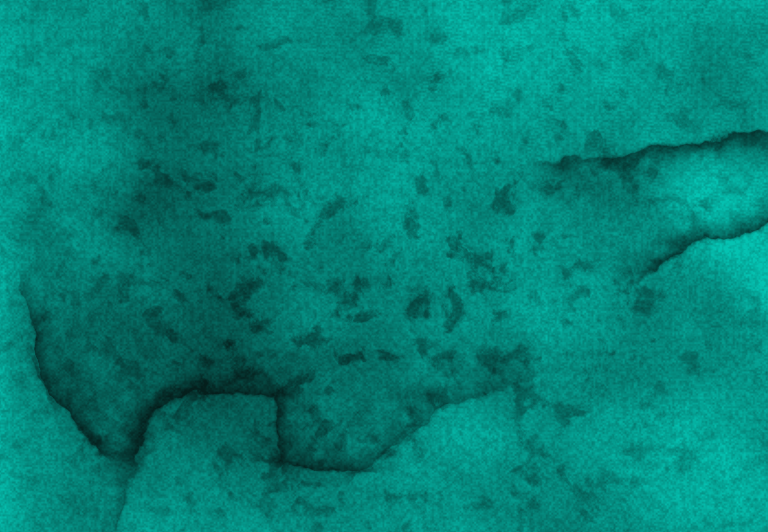
This texture is drawn by a Shadertoy shader. Its source:

```glsl
#define BASE_TONE 0.592
#define CLOUD_AMOUNT 0.40
#define FLECK_AMOUNT 0.13
#define GRAIN_AMOUNT 0.13
#define TIDE_DEPTH 0.60
#define TIDE_FEATHER 0.030
#define TIDE_CRISP 0.0045
#define EDGE_GLOW 0.07

const int TIDE_COUNT = 11;
const int BLOOM_COUNT = 11;

// Tide lines: start and end points, crisp on the left of their direction
const vec4 TIDES[TIDE_COUNT] = vec4[TIDE_COUNT](
    vec4(1.08, 0.70, 1.46, 0.755), vec4(1.47, 0.575, 1.32, 0.565),
    vec4(1.32, 0.565, 1.22, 0.48), vec4(0.98, 0.285, 0.80, 0.245),
    vec4(0.80, 0.245, 0.70, 0.115), vec4(0.70, 0.115, 0.54, 0.14),
    vec4(0.54, 0.14, 0.52, 0.265), vec4(0.52, 0.265, 0.29, 0.24),
    vec4(0.29, 0.24, 0.21, 0.0), vec4(0.20, 0.16, 0.085, 0.29),
    vec4(0.085, 0.29, 0.05, 0.46));

// Soft blooms of pigment: centre, radius, change of tone
const vec4 BLOOMS[BLOOM_COUNT] = vec4[BLOOM_COUNT](
    vec4(0.35, 0.30, 0.30, -0.15), vec4(0.50, 0.80, 0.30, -0.07),
    vec4(0.73, 0.88, 0.07, -0.11), vec4(0.30, 0.64, 0.07, -0.10),
    vec4(0.62, 0.57, 0.10, -0.09), vec4(0.05, 0.60, 0.05, -0.10),
    vec4(1.20, 0.66, 0.10, -0.08), vec4(1.42, 0.90, 0.12, -0.08),
    vec4(0.95, 0.08, 0.12, -0.13), vec4(1.28, 0.36, 0.11, -0.08),
    vec4(1.39, 0.51, 0.09, 0.11));

float hash(vec2 p) {
    return fract(sin(dot(p, vec2(127.1, 311.7))) * 43758.5453);
}

float noise(vec2 p) {
    vec2 cell = floor(p), f = fract(p);
    f = f * f * (3.0 - 2.0 * f);
    return mix(mix(hash(cell), hash(cell + vec2(1, 0)), f.x),
               mix(hash(cell + vec2(0, 1)), hash(cell + vec2(1, 1)), f.x), f.y);
}

float fbm(vec2 p) {
    float sum = 0.0, weight = 0.5;
    for (int i = 0; i < 5; i++) {
        sum += weight * noise(p);
        p = mat2(1.6, 1.2, -1.2, 1.6) * p + 7.3;
        weight *= 0.5;
    }
    return sum / 0.97;
}

vec2 warp(vec2 p) {
    return vec2(fbm(p), fbm(p + 31.7)) - 0.5;
}

// Pigment dried along a segment: crisp on one side, feathered on the other
float tideLine(vec2 p, vec2 a, vec2 b, float feather) {
    vec2 ab = b - a, ap = p - a;
    float along = clamp(dot(ap, ab) / dot(ab, ab), 0.0, 1.0);
    float side = (ab.x * ap.y - ab.y * ap.x) / length(ab);
    float width = mix(feather, TIDE_CRISP, smoothstep(-0.004, 0.004, side));
    return exp(-length(ap - ab * along) / width);
}

void mainImage(out vec4 fragColor, in vec2 fragCoord) {
    vec2 p = fragCoord / iResolution.y;

    // Broad washes
    float tone = BASE_TONE + CLOUD_AMOUNT * (fbm(p * 4.0 + 2.6) - 0.5);
    vec2 washPos = p + 0.22 * warp(p * 5.0);
    for (int i = 0; i < BLOOM_COUNT; i++) {
        vec2 offset = (washPos - BLOOMS[i].xy) / BLOOMS[i].z;
        tone += BLOOMS[i].w * exp(-dot(offset, offset));
    }
    tone += EDGE_GLOW * exp(-p.x / 0.04);

    // Settled flecks, denser near the middle
    float fleckZone = exp(-2.5 * dot(p - vec2(0.8, 0.5), p - vec2(0.8, 0.5)));
    float flecks = smoothstep(0.54, 0.76, fbm(p * 34.0 + 2.0 * warp(p * 9.0)));
    tone -= FLECK_AMOUNT * flecks * (0.3 + fleckZone);

    // Ragged tide lines
    vec2 tidePos = p + 0.07 * warp(p * 9.0) + 0.014 * warp(p * 50.0);
    float feather = TIDE_FEATHER * (0.4 + 1.2 * noise(p * 42.0));
    float tide = 0.0;
    for (int i = 0; i < TIDE_COUNT; i++) {
        tide = max(tide, tideLine(tidePos, TIDES[i].xy, TIDES[i].zw, feather));
    }
    tide *= smoothstep(0.1, 0.65, noise(p * 11.0 + 4.0)) * 0.6 + 0.4;
    tone *= 1.0 - TIDE_DEPTH * tide;

    // Paper grain
    float grain = noise(p * 290.0) + 0.7 * noise(p.yx * 150.0 + 9.0) - 0.85;
    tone += GRAIN_AMOUNT * grain * (0.35 + tone);

    tone = clamp(tone, 0.12, 0.76);
    fragColor = vec4(0.02, tone, tone * 0.915, 1.0);
}
```
